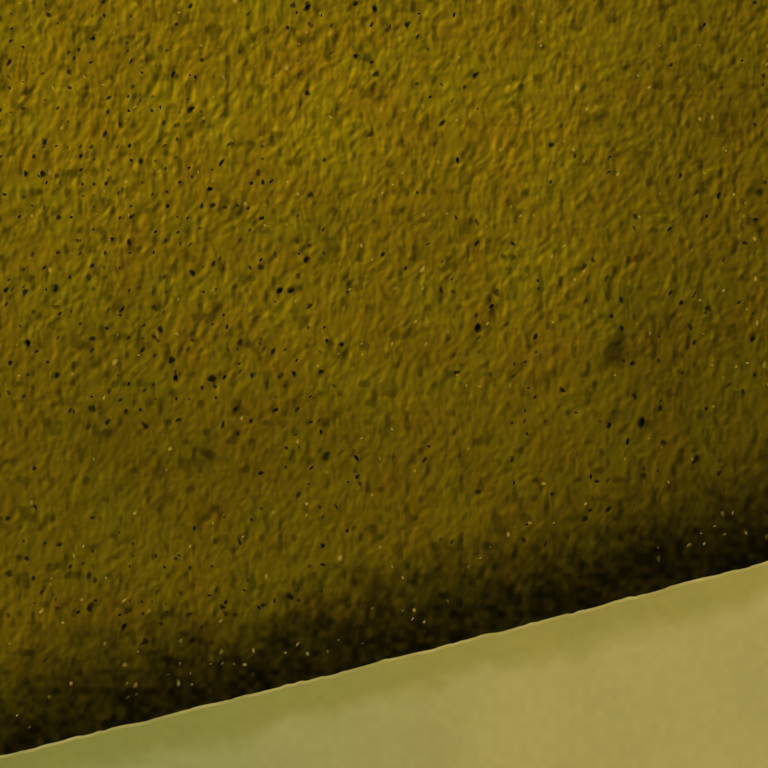
Write a WebGL 1 fragment shader that draws this texture.

```glsl
precision highp float;
// Rough ochre wall with pits and flecks, shadowed above a pale slanted ledge.
uniform vec2 u_resolution;

#define EDGE_BASE 0.016
#define EDGE_SLOPE 0.254
#define SHADOW_HEIGHT 0.165
#define RELIEF 0.72
#define GRAIN_SCALE 108.0
#define PIT_DENSITY 0.085
#define FLECK_DENSITY 0.05
#define WALL_TINT vec3(1.0, 0.808, 0.06)
#define LEDGE_COLOR vec3(0.64, 0.578, 0.31)

float hash(vec2 p) {
  vec3 q = fract(vec3(p.xyx) * 0.1031);
  q += dot(q, q.yzx + 33.33);
  return fract((q.x + q.y) * q.z);
}

float noise(vec2 p) {
  vec2 i = floor(p), f = fract(p);
  f = f * f * (3.0 - 2.0 * f);
  return mix(mix(hash(i), hash(i + vec2(1.0, 0.0)), f.x),
             mix(hash(i + vec2(0.0, 1.0)), hash(i + 1.0), f.x), f.y);
}

float fbm(vec2 p) {
  float sum = 0.0, amp = 0.5;
  for (int i = 0; i < 4; i++) {
    sum += amp * noise(p);
    p = mat2(1.6, 1.2, -1.2, 1.6) * p + 7.3;
    amp *= 0.5;
  }
  return sum / 0.9375;
}

// Plaster height: short slanted wrinkles with finer grain on top.
float plaster(vec2 p) {
  vec2 warp = vec2(noise(p * 30.0), noise(p * 30.0 + 31.0)) * 0.009;
  vec2 q = mat2(0.94, 0.34, -0.34, 0.94) * (p + warp);
  q = vec2(q.x * 1.15, q.y * 0.75) * GRAIN_SCALE;
  return noise(q) * 0.65 + noise(mat2(1.5, 1.1, -1.1, 1.5) * q + 11.0) * 0.32;
}

// One jittered irregular spot per grid cell, kept with the given chance.
float spots(vec2 p, float cells, float chance, float seed) {
  vec2 g = p * cells + (vec2(noise(p * 140.0 + seed), noise(p * 140.0 - seed)) - 0.5) * 0.22;
  vec2 id = floor(g) + seed;
  vec2 center = 0.3 + 0.4 * vec2(hash(id + 3.1), hash(id + 8.7));
  vec2 d = fract(g) - center;
  d.x -= d.y * (hash(id + 5.2) - 0.3) * 0.8;
  d.y *= mix(0.65, 1.1, hash(id + 1.9));
  float radius = mix(0.12, 0.23, pow(hash(id + 6.4), 2.0));
  float keep = step(hash(id), chance) * mix(0.4, 1.0, hash(id + 12.6));
  return keep * (1.0 - smoothstep(radius * 0.25, radius * 1.35, length(d)));
}

float smudge(vec2 p, vec2 center, float radius) {
  vec2 d = p - center + (vec2(noise(p * 60.0), noise(p * 60.0 + 9.0)) - 0.5) * 0.015;
  return 1.0 - smoothstep(radius * 0.3, radius, length(d));
}

vec3 wallColor(vec2 p, float above) {
  // Broad light: strongest at upper left, dimmer to the right and below.
  float light = mix(0.345, 0.435, smoothstep(0.3, 0.85, p.y));
  light -= 0.065 * smoothstep(0.6, 1.05, p.x);
  light += 0.025 * smoothstep(0.6, 0.0, length(p - vec2(0.28, 0.78)));
  light *= 0.9 + 0.2 * fbm(p * 7.0);

  // Relief from the height difference along the light direction.
  float slope = plaster(p) - plaster(p + vec2(-0.0034, 0.0022));
  float contrast = RELIEF * mix(0.7, 1.0, smoothstep(0.3, 0.8, p.y));
  float hollow = smoothstep(0.6, 0.95, noise(p * vec2(115.0, 80.0) + 5.0));
  light *= 1.0 + slope * contrast - 0.24 * hollow;

  // Ragged, crumbling shadow hugging the ledge.
  float ragged = above + (fbm(p * 28.0) - 0.5) * 0.075;
  ragged += (noise(p * 120.0 + 40.0) - 0.5) * 0.03;
  float shade = smoothstep(0.01, SHADOW_HEIGHT, ragged);
  float wrinkle = 0.45 + 1.1 * noise(p * vec2(95.0, 120.0) + 23.0);
  light *= mix(0.29 * wrinkle, 1.0, shade);
  vec3 color = light * WALL_TINT;
  color.g *= 0.96 + 0.08 * noise(p * 24.0);

  // Dark pits, clustered and thickest at the left.
  float density = PIT_DENSITY * mix(1.3, 0.45, smoothstep(0.1, 0.85, p.x));
  density *= 0.2 + 1.6 * smoothstep(0.3, 0.7, noise(p * 8.0 + 2.0));
  float pits = max(spots(p, 46.0, density, 17.0),
                   0.85 * spots(p + 0.37, 64.0, density * 1.3, 53.0));
  color *= 1.0 - 0.92 * pits * smoothstep(0.02, 0.14, above);
  color *= 1.0 - 0.4 * smudge(p, vec2(0.80, 0.54), 0.024);
  color *= 1.0 - 0.4 * smudge(p, vec2(0.273, 0.406), 0.016);

  // Pale chips, gathered in places within the shadow.
  float band = smoothstep(0.02, 0.04, above) * (1.0 - smoothstep(0.05, 0.075, above));
  float gather = band * smoothstep(0.45, 0.75, noise(vec2(p.x * 9.0, 6.0)));
  float chips = spots(p + 0.19, 72.0, FLECK_DENSITY + 0.25 * gather, 91.0);
  return mix(color, vec3(0.68, 0.56, 0.22), chips * 0.75 * smoothstep(0.015, 0.04, above));
}

vec3 ledgeColor(vec2 p, float below) {
  vec3 color = mix(LEDGE_COLOR * vec3(0.88, 0.95, 0.98), LEDGE_COLOR, smoothstep(0.1, 0.75, p.x));
  // Mossy strip along the rim, then smooth pale stone.
  float strip = 1.0 - smoothstep(0.035, 0.07, below + (fbm(p * 16.0) - 0.5) * 0.045);
  color *= mix(vec3(1.0), vec3(0.91, 0.91, 0.76), strip);
  return color * (0.95 + 0.08 * fbm(p * 9.0) + 0.03 * (noise(p * 110.0) - 0.5));
}

void main() {
  vec2 p = gl_FragCoord.xy / u_resolution;
  float pixel = 1.0 / u_resolution.y;
  float edge = EDGE_BASE + EDGE_SLOPE * p.x - 0.012 * p.x * (1.0 - p.x);
  edge += (noise(vec2(p.x * 32.0, 4.0)) - 0.5) * 0.0025;
  edge += (noise(vec2(p.x * 110.0, 9.0)) - 0.5) * 0.0015;
  float above = p.y - edge;

  float blend = smoothstep(-pixel, pixel, above);
  vec3 color = mix(ledgeColor(p, -above), wallColor(p, above), blend);
  // Thin worn highlight on the rim.
  float rim = 1.0 - smoothstep(0.0, 0.0022 + pixel, abs(above + 0.002));
  color = mix(color, vec3(0.74, 0.66, 0.38), rim * (0.15 + 0.6 * noise(p * 45.0)));
  gl_FragColor = vec4(color, 1.0);
}
```
